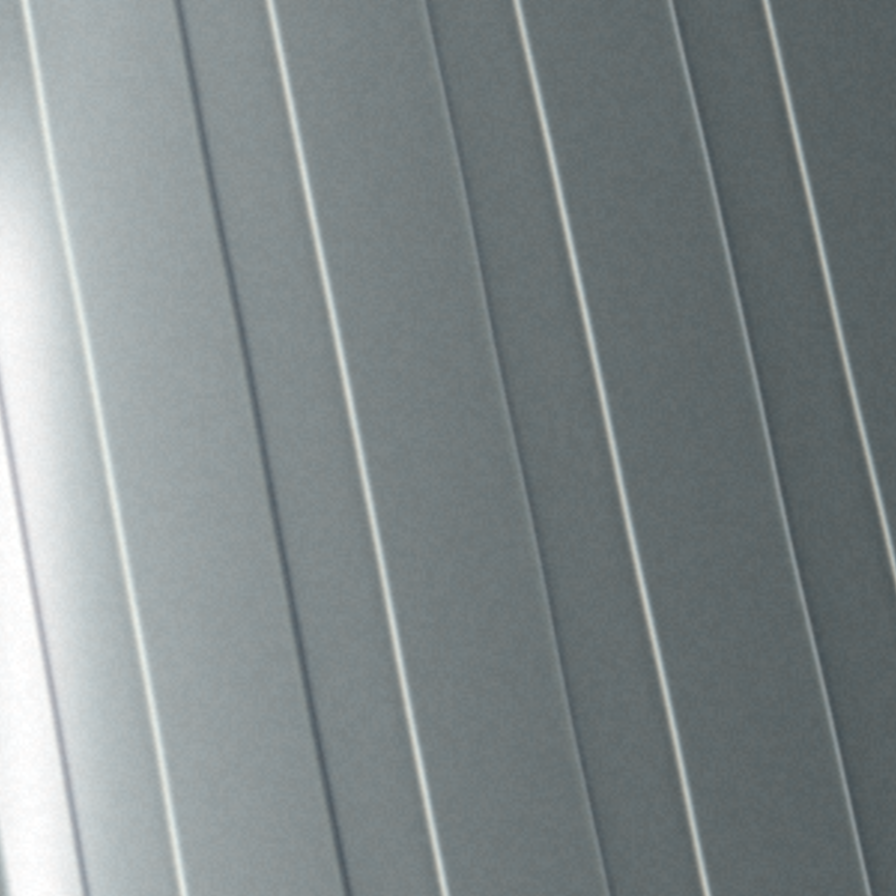
Write a WebGL 1 fragment shader that draws this texture.

```glsl
precision mediump float;
// Brushed grey metal with slanted ribs: each repeat has one bright ridge and
// one thin seam. A slanted, slightly fanned coordinate numbers the repeats,
// and a soft falloff from a glare on the left lights the whole sheet.
uniform vec2 u_resolution;

const float SEAM_OFFSET = 0.62; // seam position within one repeat

float hash(vec2 p) {
  vec3 q = fract(vec3(p.xyx) * 0.1031);
  q += dot(q, q.yzx + 33.33);
  return fract((q.x + q.y) * q.z);
}

float noise(vec2 p) {
  vec2 i = floor(p);
  vec2 f = fract(p);
  f = f * f * (3.0 - 2.0 * f);
  return mix(mix(hash(i), hash(i + vec2(1.0, 0.0)), f.x),
             mix(hash(i + vec2(0.0, 1.0)), hash(i + vec2(1.0, 1.0)), f.x), f.y);
}

float bell(float x, float width) {
  float q = x / width;
  return exp(-q * q);
}

// Width of one repeat; the ribs fan out slightly downwards
float repeatWidth(float down) {
  return 0.276 + 0.016 * down;
}

// Number of repeats to the right of the first ridge
float ribCoord(float x, float down) {
  return (x - 0.026 - 0.180 * down) / repeatWidth(down);
}

// Small sideways drift that differs for every line
float wander(float id, float down) {
  return (noise(vec2(id * 7.3 + 20.0, down * 5.0)) - 0.5) * 0.004;
}

// Broad light: falloff to the right plus a glare that fades near the top
float sheetLight(float x, float down) {
  float d = x - 0.06 * down;
  float light = 0.33 + 0.45 * exp(-2.45 * d);
  light += bell(d + 0.01, 0.06) * mix(-0.13, 0.19, smoothstep(0.0, 0.35, down));
  float corner = smoothstep(-0.012, 0.006, x - 0.18 * (down - 0.93));
  return light * mix(0.65, 1.0, corner);
}

// Cool grey that turns neutral in the highlights
vec3 metalTint(float light) {
  vec3 coolShift = vec3(-0.026, 0.008, 0.014);
  return vec3(light) + coolShift * (1.0 - smoothstep(0.75, 1.0, light));
}

// Seam: a dark groove on the left that turns into a pale edge on the right
vec3 addSeam(vec3 color, float u, float down) {
  float id = floor(u - SEAM_OFFSET + 0.5);
  float d = (u - SEAM_OFFSET - id) * repeatWidth(down) - wander(id + 0.5, down);
  float groove = mix(0.23, 0.03, smoothstep(-1.0, 1.5, id));
  float edge = 0.10 * clamp(id, 0.0, 2.0);
  float shadow = smoothstep(0.0, 0.004, d) * exp(-max(d, 0.0) / 0.022);
  color -= 0.045 * shadow;
  color -= groove * bell(d - 0.001, 0.0048) * vec3(1.0, 0.98, 0.88);
  color -= 0.02 * bell(d - 0.006, 0.004) * vec3(1.1, 1.0, 0.6);
  color += edge * bell(d + 0.001, 0.0034);
  color += 0.02 * bell(d + 0.006, 0.004) * vec3(1.0, 1.0, 0.6);
  return color;
}

// Ridge: pale line with a faint colour fringe, weaker towards the right
vec3 addRidge(vec3 color, float u, float down) {
  float id = floor(u + 0.5);
  float d = (u - id) * repeatWidth(down) - wander(id, down);
  float width = 0.0050 - 0.0003 * id;
  vec3 ridgeColor = vec3(0.91, 0.93, 0.91) - 0.06 * max(id, 0.0);
  float fringe = 0.0003;
  vec3 cover = vec3(bell(d + fringe, width), bell(d, width),
                    bell(d - fringe, width));
  color -= 0.02 * bell(d + 0.010, 0.008);
  float strength = 0.84 + 0.10 * noise(vec2(id * 3.7 + 9.0, down * 14.0));
  return mix(color, ridgeColor, cover * strength);
}

// Fine grain with a trace of colour
vec3 grain(vec2 uv) {
  float fine = noise(uv * 300.0) - 0.5;
  float coarse = noise(uv * 110.0 + 31.0) - 0.5;
  float hue = noise(uv * 150.0 + 67.0) - 0.5;
  return vec3(0.031 * fine + 0.015 * coarse)
       + 0.014 * hue * vec3(1.0, -0.2, -0.8);
}

void main() {
  vec2 uv = gl_FragCoord.xy / u_resolution;
  float down = 1.0 - uv.y;
  float u = ribCoord(uv.x, down);

  vec3 color = metalTint(sheetLight(uv.x, down));
  color = addSeam(color, u, down);
  color = addRidge(color, u, down);
  color += grain(uv);

  gl_FragColor = vec4(clamp(color, 0.0, 1.0), 1.0);
}
```
